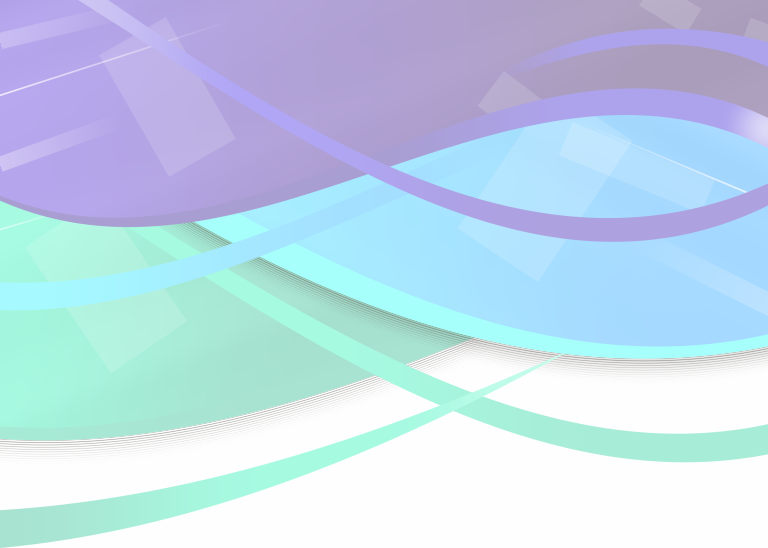
Reproduce this background procedurally as a Shadertoy shader.

```glsl
const vec3 PAPER = vec3(0.995);
const vec3 MINT = vec3(0.65, 0.98, 0.88);
const vec3 SAGE = vec3(0.66, 0.89, 0.82);
const vec3 CYAN = vec3(0.65, 1.0, 0.98);
const vec3 SKY = vec3(0.65, 0.93, 1.0);
const vec3 AZURE = vec3(0.65, 0.85, 1.0);
const vec3 LILAC = vec3(0.71, 0.65, 0.93);
const vec3 VIOLET = vec3(0.68, 0.64, 0.93);
const vec3 MAUVE = vec3(0.69, 0.63, 0.83);
const vec3 DUSK = vec3(0.68, 0.63, 0.75);
const vec3 INK = vec3(0.36, 0.35, 0.33);
const float WIDTH = 1.399;
const float LINE_GAP = 0.0042;
const float SHADOW_DEPTH = 0.05;
const float TILE_ALPHA = 0.15;

// Tiles: centre and half size, then angle; grouped by the sheet they lie on
const vec4 TILES[7] = vec4[7](
    vec4(0.193, 0.481, 0.139, 0.084),
    vec4(0.993, 0.663, 0.155, 0.088), vec4(1.160, 0.694, 0.140, 0.033),
    vec4(0.305, 0.823, 0.128, 0.070), vec4(0.933, 0.809, 0.049, 0.040),
    vec4(1.221, 0.987, 0.050, 0.027), vec4(1.405, 0.925, 0.050, 0.027));
const float ANGLES[7] = float[7](-0.97, 0.98, -0.39, -1.05, -0.65, -0.55, -0.35);

float hash(float n) { return fract(sin(n * 127.1) * 43758.5453); }

float noise(float x) {
    return mix(hash(floor(x)), hash(floor(x) + 1.0), smoothstep(0.0, 1.0, fract(x)));
}

// Cubic through four evenly spaced heights
float curve(float x, float x0, float x1, vec4 h) {
    float t = 3.0 * (x - x0) / (x1 - x0), a = t - 1.0, b = t - 2.0, c = t - 3.0;
    return dot(h, vec4(-a * b * c / 6.0, t * b * c / 2.0, -t * a * c / 2.0, t * a * b / 6.0));
}

float fill(float d) {
    float aa = 0.7 / iResolution.y;
    return smoothstep(-aa, aa, d);
}

float between(float y, float low, float high) { return fill(y - low) * fill(high - y); }

float tiles(vec2 p, int first, int last) {
    float sum = 0.0;
    for (int i = first; i <= last; i++) {
        float c = cos(ANGLES[i]), s = sin(ANGLES[i]);
        vec2 q = p - TILES[i].xy;
        vec2 d = abs(vec2(c * q.x + s * q.y, c * q.y - s * q.x)) - TILES[i].zw;
        sum += fill(-max(d.x, d.y));
    }
    return sum * TILE_ALPHA;
}

// Straight light beam, brightest at a and fading towards b
float beam(vec2 p, vec2 a, vec2 b, float halfWidth) {
    vec2 axis = normalize(b - a), q = p - a;
    float t = dot(q, axis) / length(b - a);
    float side = abs(q.y * axis.x - q.x * axis.y);
    return fill(halfWidth - side) * step(0.0, t) * clamp(1.0 - t, 0.0, 1.0);
}

// Fine contour lines below an edge, fading with depth
float contours(float depth, float reach) {
    float fade = clamp(1.0 - depth / reach, 0.0, 1.0);
    float line = smoothstep(0.1, 0.45, abs(fract(depth / LINE_GAP) - 0.5));
    float detail = smoothstep(1.0, 2.5, LINE_GAP * iResolution.y);
    return fill(depth) * fade * fade * mix(0.5, line, detail);
}

void mainImage(out vec4 fragColor, in vec2 fragCoord) {
    vec2 p = fragCoord / iResolution.xy * vec2(WIDTH, 1.0);
    float x = p.x, y = p.y;
    float rays = noise((y - 0.38 * x) * 16.0 + 3.0) - 0.5;
    vec3 col = PAPER;

    // Green sheet
    float greenLow = curve(x, 0.0, 0.874, vec4(0.199, 0.213, 0.282, 0.388));
    float greenIn = curve(x, 0.0, 0.874, vec4(0.222, 0.240, 0.317, 0.421));
    col = mix(col, INK, 0.45 * contours(greenLow - y, SHADOW_DEPTH) * smoothstep(0.95, 0.8, x));
    vec3 green = mix(MINT, SAGE, smoothstep(-0.05, 0.6, x + 0.3 * (0.4 - y))) + 0.03 * rays;
    green = mix(green, SAGE, 0.6 * fill(greenIn - y));
    green = mix(green, PAPER, tiles(p, 0, 0) + 0.6 * beam(p, vec2(0.0, 0.581), vec2(0.14, 0.623), 0.0015));
    col = mix(col, green, fill(y - greenLow));

    // Shadow of the blue sheet
    float blueLow = curve(x, 0.350, WIDTH, vec4(0.597, 0.434, 0.352, 0.368));
    float depth = blueLow - y, shade = clamp(1.0 - depth / SHADOW_DEPTH, 0.0, 1.0);
    col = mix(col, INK, 0.4 * contours(depth, SHADOW_DEPTH) + 0.16 * shade * shade * fill(depth));

    // Green ribbons
    float low = curve(x, 0.233, WIDTH, vec4(0.585, 0.348, 0.188, 0.171));
    float high = curve(x, 0.233, WIDTH, vec4(0.621, 0.392, 0.237, 0.226));
    col = mix(col, mix(MINT, SAGE, 0.6 * smoothstep(0.6, 1.1, x)), between(y, low, high));
    low = curve(x, 0.0, 1.029, vec4(0.0, 0.064, 0.186, 0.355));
    high = curve(x, 0.0, 1.029, vec4(0.069, 0.118, 0.217, 0.357));
    vec3 tail = mix(mix(SAGE, MINT, smoothstep(0.0, 0.5, x)), PAPER, 0.35 * smoothstep(0.7, 1.0, x));
    col = mix(col, tail, between(y, low, high) * fill(1.029 - x));

    // Blue sheet with its cyan rim
    float rim = curve(x, 0.350, WIDTH, vec4(0.658, 0.481, 0.379, 0.390));
    vec3 blue = mix(SKY, AZURE, smoothstep(0.4, 1.3, x)) + 0.025 * (noise((y + 0.5 * x) * 14.0) - 0.5);
    blue = mix(blue, PAPER, tiles(p, 1, 2) + 0.25 * beam(p, vec2(1.42, 0.435), vec2(1.14, 0.575), 0.02)
        + 0.8 * beam(p, vec2(1.362, 0.648), vec2(1.06, 0.775), 0.0015));
    blue = mix(blue, CYAN, fill(rim - y));
    col = mix(col, blue, fill(y - blueLow));

    // Blue ribbon
    low = curve(x, 0.0, 0.874, vec4(0.434, 0.472, 0.576, 0.703));
    high = curve(x, 0.0, 0.874, vec4(0.485, 0.517, 0.616, 0.745));
    vec3 band = mix(vec3(0.65, 0.98, 1.0), vec3(0.64, 0.87, 1.0), smoothstep(0.0, 0.75, x));
    col = mix(col, band, between(y, low, high) * smoothstep(0.95, 0.72, x));

    // Purple sheet with rays, beams and a broad rim
    float purpleLow = curve(x, 0.0, WIDTH, vec4(0.634, 0.619, 0.763, 0.730));
    float purpleIn = curve(x, 0.0, WIDTH, vec4(0.643, 0.645, 0.805, 0.785));
    vec3 purple = mix(LILAC, MAUVE, smoothstep(0.0, 0.7, x));
    purple = mix(purple, DUSK, smoothstep(0.6, 1.2, x)) + 0.035 * rays;
    purple = mix(purple, PAPER, tiles(p, 3, 6) + 0.35 * beam(p, vec2(0.0, 0.70), vec2(0.22, 0.78), 0.014)
        + 0.25 * beam(p, vec2(0.0, 0.925), vec2(0.25, 0.985), 0.015)
        + 0.8 * beam(p, vec2(0.0, 0.826), vec2(0.42, 0.962), 0.0015));
    vec3 rimColor = mix(vec3(0.66, 0.62, 0.82), VIOLET, smoothstep(0.65, 1.1, x));
    rimColor = mix(rimColor, PAPER, 0.6 * smoothstep(0.09, 0.0, length(p - vec2(1.40, 0.765))));
    purple = mix(purple, rimColor, fill(purpleIn - y));
    col = mix(col, purple, fill(y - purpleLow));

    // Violet ribbons
    low = curve(x, 0.933, WIDTH, vec4(0.862, 0.907, 0.918, 0.878));
    high = curve(x, 0.933, WIDTH, vec4(0.880, 0.934, 0.947, 0.923));
    col = mix(col, VIOLET, between(y, low, high) * smoothstep(0.87, 1.1, x));
    low = curve(x, 0.142, WIDTH, vec4(1.0, 0.740, 0.572, 0.625));
    high = curve(x, 0.197, WIDTH, vec4(1.0, 0.750, 0.610, 0.665));
    band = mix(vec3(0.80, 0.77, 0.95), vec3(0.69, 0.65, 0.96), smoothstep(0.15, 0.45, x));
    band = mix(band, vec3(0.68, 0.63, 0.88), smoothstep(0.5, 1.0, x));
    col = mix(col, band, between(y, low, high));

    fragColor = vec4(clamp(col, 0.0, 1.0), 1.0);
}
```
